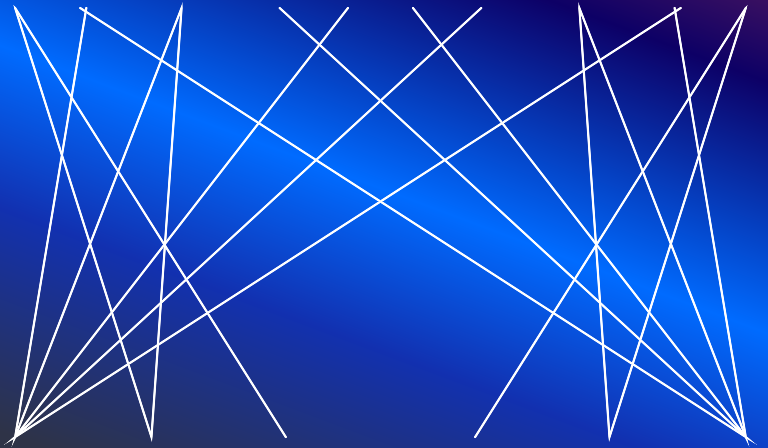
Reproduce this background procedurally as a WebGL 2 fragment shader.

```glsl
#version 300 es
precision highp float;
// Crossing white beams fanned from the two lower corners over a slanted
// gradient of violet, navy, bright blue and slate. One half of the beams is
// made from segment distances and then mirrored about a vertical axis.

uniform vec2 u_resolution;
out vec4 fragColor;

const float HALF_WIDTH = 0.0026;
const float TOP = 0.982;
const float BOTTOM = 0.0246;
const float CORNER = -0.8154;

// Signed distance to a segment whose width shrinks by taper towards b
float beam(vec2 p, vec2 a, vec2 b, float taper) {
  vec2 pa = p - a, ba = b - a;
  float h = clamp(dot(pa, ba) / dot(ba, ba), 0.0, 1.0);
  return length(pa - ba * h) - HALF_WIDTH * (1.0 - taper * h);
}

// Distance to all beams belonging to the left side
float beamSet(vec2 p) {
  vec2 low = vec2(CORNER, BOTTOM);
  vec2 high = vec2(CORNER, TOP);
  float d = 1.0;

  // Fan rising from the lower corner
  float fanTops[5] = float[5](-0.6566, -0.444, -0.0727, 0.2248, 0.670);
  for (int i = 0; i < 5; i++) {
    d = min(d, beam(p, low, vec2(fanTops[i], TOP), 0.0));
  }

  // Beams falling from the top
  vec2 peak = vec2(-0.444, TOP);
  vec2 foot = vec2(-0.5112, BOTTOM);
  d = min(d, beam(p, high, foot, 0.0));
  d = min(d, beam(p, high, vec2(-0.2114, BOTTOM), 0.0));
  d = min(d, beam(p, peak, foot, 0.0));

  // Pointed tips where beams join
  d = min(d, beam(p, low, low + vec2(-0.024, -0.017), 1.0));
  d = min(d, beam(p, low, low + vec2(-0.008, -0.022), 1.0));
  d = min(d, beam(p, high, high + vec2(-0.004, 0.007), 1.0));
  d = min(d, beam(p, peak, peak + vec2(0.002, 0.012), 1.0));
  d = min(d, beam(p, foot, foot + vec2(0.001, -0.012), 1.0));
  return d;
}

// Slanted gradient, from slate at the lower left to violet at the upper right
vec3 backdrop(vec2 p) {
  float t = p.y + 0.375 * p.x;
  vec3 color = vec3(0.18, 0.20, 0.28);
  color = mix(color, vec3(0.07, 0.19, 0.69), clamp((t + 0.28) / 0.50, 0.0, 1.0));
  color = mix(color, vec3(0.00, 0.42, 1.00), clamp((t - 0.22) / 0.36, 0.0, 1.0));
  color = mix(color, vec3(0.05, 0.00, 0.40), clamp((t - 0.58) / 0.56, 0.0, 1.0));
  return mix(color, vec3(0.22, 0.06, 0.38), clamp((t - 1.14) / 0.18, 0.0, 1.0));
}

void main() {
  // Height units, with x measured from the mirror axis
  vec2 p = gl_FragCoord.xy / u_resolution.y;
  p.x -= 0.4954 * u_resolution.x / u_resolution.y;

  float d = min(beamSet(p), beamSet(vec2(-p.x, p.y)));
  float soft = 0.5 / u_resolution.y;
  float coverage = 1.0 - smoothstep(-soft, soft, d);
  fragColor = vec4(mix(backdrop(p), vec3(1.0), coverage), 1.0);
}
```
